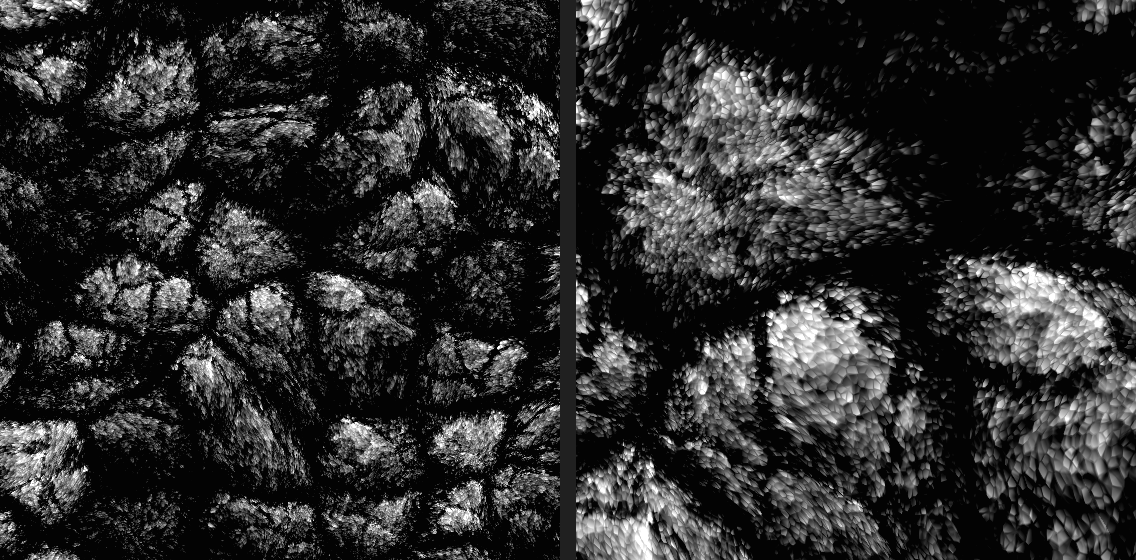
Left: the whole. Right: its middle third, enlarged.
This texture is drawn by a WebGL 2 fragment shader. Its source:

```glsl
#version 300 es
precision highp float;

uniform vec2 u_resolution;
out vec4 fragColor;

#define ROCK_SCALE vec2(5.2, 6.2)
#define CHUNK_RATIO 2.1
#define GRAIN_SCALE 26.0
#define GRAIN_STRETCH vec2(0.85, 1.25)
#define GRAIN_CONTRAST 0.29
#define GAP_WIDTH 0.29
#define CRACK_WIDTH 0.17
#define HOLLOW_DEPTH 0.26
#define GAIN 0.92
#define SHADOW 0.17
#define BLACK 0.012
#define LIGHT vec2(0.25, 0.97)

const mat2 TURN = mat2(0.8, 0.6, -0.6, 0.8);

struct Cell {
    float edge;   // zero on the border, growing inwards
    float id;     // random value of the cell
    vec2 offset;  // position relative to the cell centre
};

vec3 hash3(vec2 p) {
    vec3 h = fract(p.xyx * vec3(0.1031, 0.1030, 0.0973));
    h += dot(h, h.yxz + 33.33);
    return fract((h.xxy + h.yzz) * h.zyx);
}

Cell cells(vec2 p) {
    vec2 base = floor(p);
    float nearest = 8.0, second = 8.0;
    Cell cell = Cell(0.0, 0.0, vec2(0.0));
    for (int y = -1; y <= 1; y++) {
        for (int x = -1; x <= 1; x++) {
            vec2 corner = base + vec2(x, y);
            vec3 h = hash3(corner);
            vec2 offset = p - corner - h.xy;
            float d = length(offset);
            if (d < nearest) {
                second = nearest;
                nearest = d;
                cell.id = h.z;
                cell.offset = offset;
            } else {
                second = min(second, d);
            }
        }
    }
    cell.edge = second - nearest;
    return cell;
}

// Layered sines bend the outlines of the rocks
vec2 warp(vec2 p) {
    mat2 axes = TURN;
    float frequency = 9.0, amount = 0.028;
    for (int i = 0; i < 5; i++) {
        p += amount * sin(frequency * (axes * p).yx + vec2(1.7, 4.1) * float(i + 1));
        axes *= TURN;
        frequency *= 1.9;
        amount *= 0.5;
    }
    return p;
}

// Broad dark and bright regions, about -1 to 1
float hollows(vec2 p) {
    float a = sin(8.0 * p.x + 2.0 * sin(6.0 * p.y + 1.0));
    float b = sin(9.0 * p.y - 5.0 * p.x + 1.6 * sin(11.0 * p.x + 2.0));
    return 0.5 * (a + b);
}

// Flaky surface: tilted chips with dark borders in four sizes
float facets(vec2 p) {
    float sum = 0.0, weight = 0.6, scale = GRAIN_SCALE;
    for (int i = 0; i < 4; i++) {
        Cell chip = cells(p * scale + 17.0 * float(i));
        float tone = 1.2 * (chip.id - 0.5) + dot(chip.offset, LIGHT) + 0.08;
        sum += weight * mix(-0.25, tone, smoothstep(0.0, 0.3, chip.edge));
        p = TURN * p;
        scale *= 2.1;
        weight = min(weight + 0.2, 1.0);
    }
    return sum;
}

void main() {
    vec2 p = gl_FragCoord.xy / min(u_resolution.x, u_resolution.y);
    vec2 bent = warp(p);

    // Rocks, and the chunks they are split into
    Cell rock = cells(bent * ROCK_SCALE + 3.0);
    Cell chunk = cells(TURN * bent * ROCK_SCALE * CHUNK_RATIO + 41.0);

    // Grain follows a different bedding direction on each rock
    float angle = 3.14 * rock.id;
    mat2 bedding = mat2(cos(angle), sin(angle), -sin(angle), cos(angle));
    float grain = facets(bedding * bent * GRAIN_STRETCH + 2.0);

    // Deep gaps and thinner cracks, with crumbling borders
    float gap = smoothstep(0.0, GAP_WIDTH, rock.edge + 0.05 * grain);
    float crack = smoothstep(0.0, CRACK_WIDTH, chunk.edge + 0.06 * grain);
    crack = mix(1.0, crack, 0.3 + 0.6 * fract(rock.id * 7.3));

    // Light from above on rounded rocks
    float light = 0.5 + 0.6 * dot(rock.offset, LIGHT);
    light += 0.35 * dot(TURN * LIGHT, chunk.offset) * crack;
    light += 0.3 * (rock.id - 0.5) + HOLLOW_DEPTH * hollows(p);

    float value = GAIN * gap * crack * light - SHADOW;
    value += GRAIN_CONTRAST * grain * mix(0.35, 1.0, gap);
    fragColor = vec4(vec3(clamp(value, BLACK, 1.0)), 1.0);
}
```
